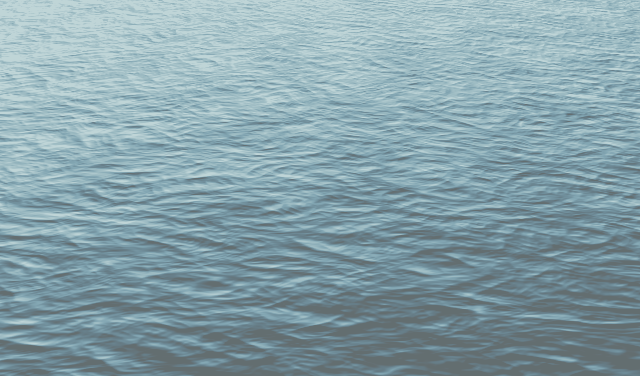
Write a WebGL 1 fragment shader that draws this texture.

```glsl
precision highp float;

uniform vec2 u_resolution;

const float HORIZON = 1.2;                  // height of the vanishing line
const vec2 WAVE_DENSITY = vec2(4.6, 19.0);  // waves are wide and flat

const vec3 MURK  = vec3(0.39, 0.43, 0.44);
const vec3 SLATE = vec3(0.40, 0.49, 0.53);
const vec3 STEEL = vec3(0.44, 0.56, 0.61);
const vec3 TEAL  = vec3(0.51, 0.65, 0.70);
const vec3 MIST  = vec3(0.61, 0.73, 0.76);
const vec3 SKY   = vec3(0.75, 0.835, 0.845);

float hash(vec2 p) {
  return fract(sin(dot(p, vec2(127.1, 311.7))) * 43758.5453);
}

float cornerSlope(vec2 cell, vec2 offset) {
  float angle = 6.2832 * hash(cell);
  return dot(vec2(cos(angle), sin(angle)), offset);
}

float gradientNoise(vec2 p) {
  vec2 i = floor(p);
  vec2 f = p - i;
  vec2 u = f * f * f * (f * (f * 6.0 - 15.0) + 10.0);
  vec2 e = vec2(1.0, 0.0);
  float low = mix(cornerSlope(i, f), cornerSlope(i + e, f - e), u.x);
  float high = mix(cornerSlope(i + e.yx, f - e.yx),
                   cornerSlope(i + e.xx, f - e.xx), u.x);
  return mix(low, high, u.y);
}

// Distance from the crest line, rounded at the top
float crestDistance(vec2 p, float rounding) {
  float n = gradientNoise(p);
  return sqrt(n * n + rounding * rounding);
}

// Sheared layers of ridges; fine ones fade with distance
float waveHeight(vec2 p, float nearness) {
  float height = 0.0;
  float frequency = 1.0;
  float amplitude = 1.0;
  float skew = 0.45;
  for (int i = 0; i < 4; i++) {
    vec2 q = vec2(p.x, p.y + skew * p.x) * frequency + 17.3 * float(i);
    float blur = 0.06 * frequency / nearness;
    height -= amplitude * crestDistance(q, 0.04) / (1.0 + blur * blur);
    frequency *= 1.75;
    amplitude *= 0.5;
    skew *= -0.95;
  }
  return height;
}

// Thin bright lines along some of the crests
float glints(vec2 p, float skew, float width) {
  vec2 q = vec2(p.x * 0.9, p.y + skew * p.x);
  float line = 1.0 - smoothstep(0.0, width, crestDistance(q, 0.01));
  return line * smoothstep(-0.1, 0.4, gradientNoise(p * vec2(0.8, 0.6) + 41.0));
}

vec3 waterColor(float tone) {
  vec3 color = mix(MURK, SLATE, smoothstep(-0.05, 0.2, tone));
  color = mix(color, STEEL, smoothstep(0.16, 0.38, tone));
  color = mix(color, TEAL, smoothstep(0.34, 0.56, tone));
  color = mix(color, MIST, smoothstep(0.52, 0.76, tone));
  return mix(color, SKY, smoothstep(0.7, 1.15, tone));
}

void main() {
  vec2 uv = gl_FragCoord.xy / u_resolution;
  float aspect = u_resolution.x / u_resolution.y;

  // Foreshortened water plane
  float nearness = HORIZON - uv.y;
  vec2 plane = vec2((uv.x - 0.5) * aspect / nearness, -log(nearness));
  vec2 p = plane * WAVE_DENSITY + vec2(7.0, 3.0);
  p += 0.35 * vec2(gradientNoise(p * 0.6 + 9.0), gradientNoise(p * 0.5 + 23.0));

  // Faces turned to the viewer are dark, backs mirror the sky
  vec2 stepAway = vec2(0.0, 0.04);
  float slope = (waveHeight(p + stepAway, nearness)
               - waveHeight(p - stepAway, nearness)) / 0.08;
  float swell = gradientNoise(p * vec2(0.45, 0.4) + 5.0);
  float shine = glints(p, 0.6, 0.11) + glints(p * 1.4 + 31.0, -0.5, 0.14);

  // Light grows toward the far left
  float tone = 0.04 + 0.92 * uv.y + 0.26 * (0.5 - uv.x);
  float contrast = mix(0.19, 0.235, smoothstep(0.2, 0.7, nearness));
  tone += -contrast * slope + 0.2 * swell + 0.19 * shine;

  gl_FragColor = vec4(waterColor(tone), 1.0);
}
```
